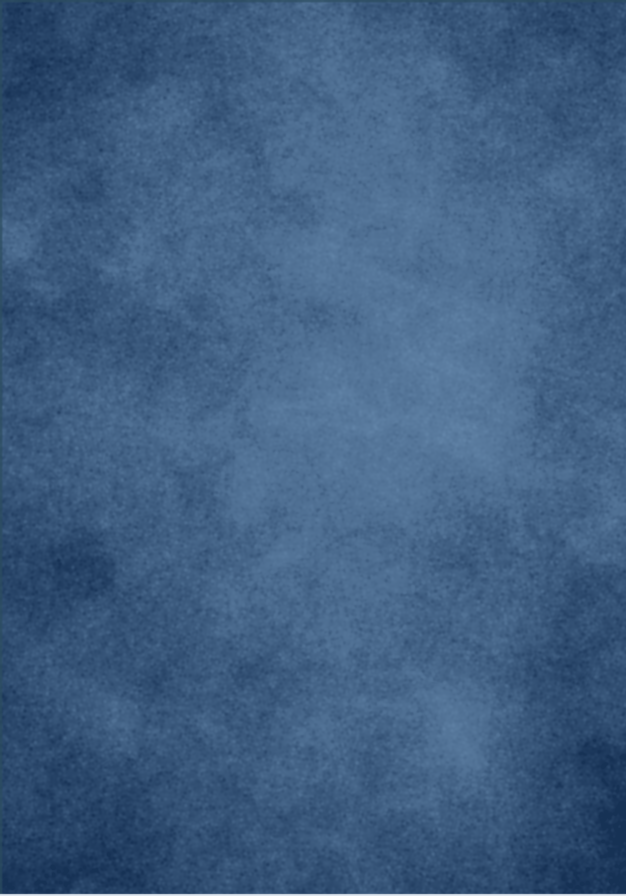
This texture is drawn by a Shadertoy shader. Its source:

```glsl
// A mottled blue studio backdrop: ragged clouds over a glow that fades to the edges.
// The clouds are layers of smooth cellular noise, where each cell holds one
// jittered soft blob, light or dark; fine dust and thin border lines finish it.

vec3 hash3(vec2 cell) {
    vec3 h = fract(cell.xyx * vec3(0.1031, 0.1030, 0.0973));
    h += dot(h, h.yxz + 33.33);
    return fract((h.xxy + h.yzz) * h.zyx);
}

// Signed sum of the soft blobs in the neighbouring cells
float blobNoise(vec2 p) {
    vec2 cell = floor(p);
    float sum = 0.0;
    for (int y = -1; y <= 1; y++) {
        for (int x = -1; x <= 1; x++) {
            vec2 neighbour = cell + vec2(x, y);
            vec3 rnd = hash3(neighbour + 157.0);
            vec2 toBlob = neighbour + rnd.xy - p;
            float falloff = max(0.0, 1.0 - dot(toBlob, toBlob));
            sum += (2.0 * rnd.z - 1.0) * falloff * falloff * falloff;
        }
    }
    return sum;
}

// Layered blobs, each octave finer, fainter and turned
float clouds(vec2 p) {
    float sum = 0.0;
    float weight = 1.0;
    for (int octave = 0; octave < 6; octave++) {
        sum += weight * blobNoise(p);
        p = mat2(1.6, 1.2, -1.2, 1.6) * p + 11.7;
        weight *= 0.68;
    }
    return sum;
}

// Soft round patch of light or shade
float patchAt(vec2 uv, vec2 centre, float radius) {
    vec2 d = (uv - centre) / radius;
    return exp(-dot(d, d));
}

void mainImage(out vec4 fragColor, in vec2 fragCoord) {
    vec2 uv = fragCoord / iResolution.xy;
    vec2 p = fragCoord / iResolution.y;

    // Ragged clouds
    vec2 ragged = vec2(blobNoise(p * 26.0 + 3.1), blobNoise(p * 26.0 + 21.4));
    float cloud = clouds(p * vec2(5.6, 6.0) + 0.11 * ragged + 5.3);

    // Broad lighting, brightest a little right of the middle
    vec2 fromCentre = 2.0 * (uv - vec2(0.55, 0.54));
    float light = 0.69 - dot(fromCentre * fromCentre, vec2(0.28, 0.30));
    light += 0.26 * patchAt(uv, vec2(0.74, 0.19), 0.12);
    light += 0.10 * patchAt(uv, vec2(0.65, 0.75), 0.2);
    light -= 0.12 * patchAt(uv, vec2(0.1, 0.85), 0.25);
    light -= 0.12 * patchAt(uv, vec2(1.0, 0.24), 0.13);
    light -= 0.16 * (1.0 - smoothstep(0.0, 0.16, uv.y));

    // Fine dust and a hint of weave
    float dust = blobNoise(p * 256.0) + 0.4 * blobNoise(p * 150.0 + 40.0);
    float weave = blobNoise(p * vec2(120.0, 256.0) + 73.0);
    float grain = 0.13 * dust + 0.05 * weave;

    // Highlights are compressed so that the glow stays soft
    float tone = light + 0.22 * cloud + grain;
    tone -= 0.45 * max(tone - 0.7, 0.0);
    tone = max(tone, -0.12);
    vec3 color = mix(vec3(0.12, 0.23, 0.37), vec3(0.385, 0.52, 0.66), tone);

    // Thin greenish rim on the left and top, pale line along the bottom
    float rim = 1.0 - smoothstep(0.001, 0.004, min(p.x, 1.0 - p.y));
    color = mix(color, vec3(0.17, 0.30, 0.37), 0.7 * rim);
    float paleLine = 1.0 - smoothstep(0.0012, 0.0032, p.y);
    color = mix(color, vec3(0.88, 0.91, 0.94), paleLine);

    fragColor = vec4(color, 1.0);
}
```
